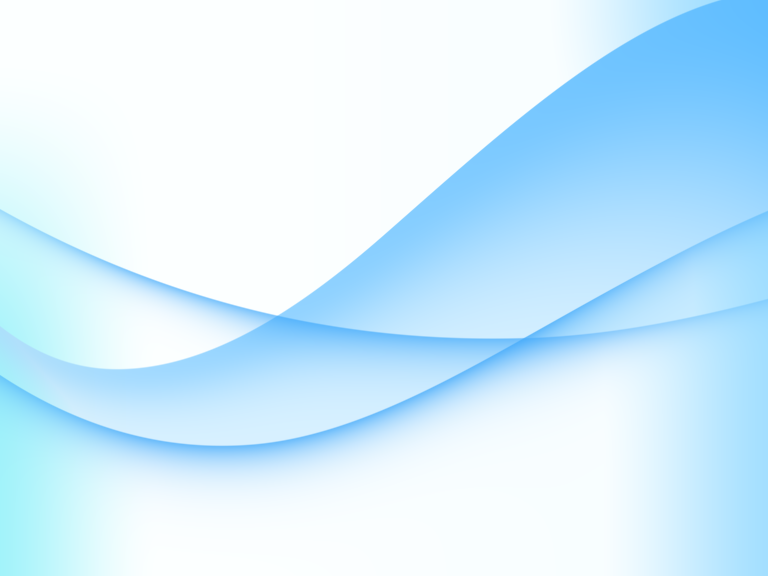
Reproduce this background procedurally as a Shadertoy shader.

```glsl
// Translucent blue waves crossing a white field with cyan and sky-blue side glows.

const vec3 WHITE = vec3(0.99, 1.0, 1.0);
const vec3 CYAN  = vec3(0.62, 0.95, 0.98);
const vec3 SKY   = vec3(0.60, 0.86, 1.0);
const vec3 PALE  = vec3(0.85, 0.945, 1.0);
const vec3 AZURE = vec3(0.37, 0.74, 1.0);
const vec3 SHADE = vec3(0.25, 0.66, 0.98);

// Cubic Hermite segment; each knot holds (position, height, slope).
float segment(float x, vec3 a, vec3 b) {
    float span = b.x - a.x;
    float t = clamp((x - a.x) / span, 0.0, 1.0);
    float s = 1.0 - t;
    float ease = t * t * (3.0 - 2.0 * t);
    return mix(a.y, b.y, ease) + span * t * s * (s * a.z - t * b.z);
}

// Smooth curve through four knots.
float wave(float x, vec3 a, vec3 b, vec3 c, vec3 d) {
    if (x < b.x) return segment(x, a, b);
    return x < c.x ? segment(x, b, c) : segment(x, c, d);
}

// Antialiased mask, one where depth is positive.
float inside(float depth, float pixel) {
    return smoothstep(-0.7 * pixel, 0.7 * pixel, depth);
}

// Soft shade hanging below a curve.
vec3 castShadow(vec3 base, float depth, float width, float strength, float pixel) {
    float fade = exp(-max(depth, 0.0) / width);
    return mix(base, min(base, SHADE), inside(depth, pixel) * fade * strength);
}

// White field with glows along both sides.
vec3 background(vec2 p) {
    float leftGlow = smoothstep(0.21, -0.03, p.x) * smoothstep(0.92, 0.3, p.y);
    float rightStart = mix(0.75, 0.68, smoothstep(0.5, 1.0, p.y));
    float rightGlow = smoothstep(rightStart, rightStart + 0.29, p.x);
    float haze = smoothstep(0.25, 0.75, p.x) * 0.04;
    vec3 color = mix(WHITE, CYAN, leftGlow);
    return mix(color, SKY, max(haze, rightGlow * 0.95));
}

// Ribbon colour, deepest along its upper edge and toward the right.
vec3 ribbon(float x, float depth) {
    float width = 0.055 + 0.39 * x * x;
    float falloff = depth / width;
    return mix(PALE, AZURE, exp(-falloff * falloff) * mix(0.32, 1.0, x));
}

void mainImage(out vec4 fragColor, in vec2 fragCoord) {
    vec2 p = fragCoord / iResolution.xy;
    float pixel = 1.5 / iResolution.y;

    // Three boundary curves
    float crest = wave(p.x, vec3(0.0, 0.434, -1.05), vec3(0.152, 0.359, 0.0),
                       vec3(0.5, 0.592, 1.17), vec3(1.0, 1.016, 0.13));
    float trough = wave(p.x, vec3(0.0, 0.349, -0.88), vec3(0.326, 0.228, 0.1),
                        vec3(0.685, 0.415, 0.75), vec3(1.0, 0.634, 0.57));
    vec3 sagLow = vec3(0.684, 0.413, 0.04);
    float sag = p.x < sagLow.x ? segment(p.x, vec3(0.0, 0.637, -0.747), sagLow)
                               : segment(p.x, sagLow, vec3(1.0, 0.481, 0.35));
    float belowCrest = crest - p.y;
    float belowTrough = trough - p.y;
    float belowSag = sag - p.y;

    // Main ribbon between crest and trough
    vec3 color = background(p);
    float body = inside(belowCrest, pixel) * inside(-belowTrough, pixel);
    color = mix(color, min(color, ribbon(p.x, belowCrest)), body);

    // Pale wedge between trough and sag on the right
    float wedge = inside(belowTrough, pixel) * inside(-belowSag, pixel);
    color = mix(color, min(color, PALE * vec3(0.93, 0.98, 1.0)), wedge);

    // Shadows under the two lower curves
    float rightFade = smoothstep(0.65, 1.0, p.x);
    float sagStrength = mix(0.4, 0.72, smoothstep(0.0, 0.2, p.x)) * (1.0 - 0.55 * rightFade);
    float sagWidth = mix(0.022, 0.04, smoothstep(0.2, 0.5, p.x)) * (1.0 - 0.5 * rightFade);
    color = castShadow(color, belowSag, sagWidth, sagStrength, pixel);
    float troughStrength = mix(0.6, 0.8, smoothstep(0.0, 0.2, p.x)) * (1.0 - 0.4 * rightFade);
    color = castShadow(color, belowTrough, 0.037, troughStrength, pixel);

    fragColor = vec4(color, 1.0);
}
```
